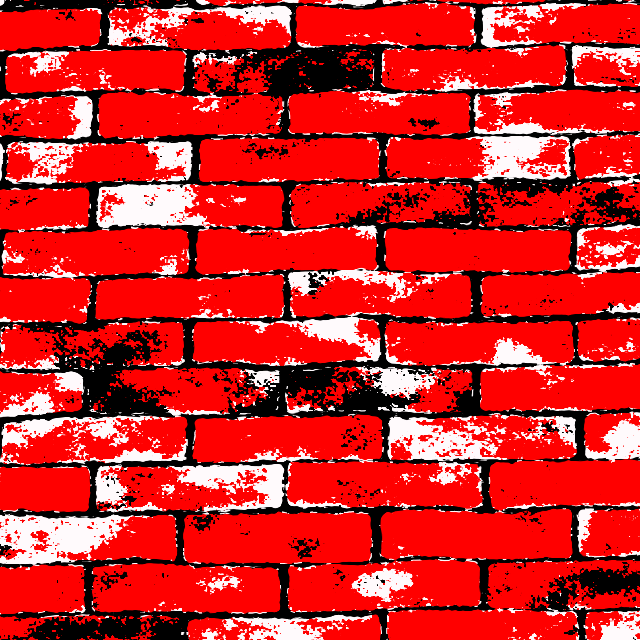
Give the GLSL for this texture, as a three.js fragment shader.

```glsl
varying vec2 vUv;

float hash(vec2 p) {
  return fract(sin(dot(p, vec2(127.1, 311.7))) * 43758.5453);
}

float noise(vec2 p) {
  vec2 i = floor(p), f = fract(p);
  f = f * f * (3.0 - 2.0 * f);
  return mix(mix(hash(i), hash(i + vec2(1.0, 0.0)), f.x),
             mix(hash(i + vec2(0.0, 1.0)), hash(i + 1.0), f.x), f.y);
}

// Rough sum with strong fine octaves, for a gritty break-up
float fbm(vec2 p) {
  float sum = 0.0, weight = 1.0, total = 0.0;
  for (int i = 0; i < 6; i++) {
    sum += weight * noise(p);
    total += weight;
    weight *= 0.65;
    p = p * 2.03 + 17.3;
  }
  return sum / total;
}

float roundedBox(vec2 p, vec2 halfSize, float radius) {
  vec2 q = abs(p) - halfSize + radius;
  return length(max(q, 0.0)) + min(max(q.x, q.y), 0.0) - radius;
}

void main() {
  vec3 red = vec3(1.0, 0.0, 0.0);
  vec3 black = vec3(0.0);
  vec3 white = vec3(1.0, 0.98, 0.99);

  // Hand-laid wobble of the courses
  vec2 uv = vUv;
  vec2 wall = uv + 0.009 * (vec2(noise(uv * 9.0), noise(uv * 9.0 + 40.0)) - 0.5);

  // Courses grow taller downwards and rise slightly to the right
  float depth = 1.0 - wall.y - 0.008 + 0.01 * (wall.x - 0.4);
  float course = depth * (14.8 - 1.16 * depth);
  float row = floor(course);
  float rowHeight = 1.0 / (14.8 - 2.32 * depth);

  // Running bond: alternate courses shift by half a brick
  float brickWidth = 0.292 + 0.018 * depth;
  float along = (wall.x - 0.595) / brickWidth + 0.5 * (1.0 - mod(row, 2.0))
              + 0.05 * (hash(vec2(row, 3.0)) - 0.5);
  vec2 id = vec2(floor(along), row);
  vec2 p = vec2(fract(along) - 0.5, 0.5 - fract(course)) * vec2(brickWidth, rowHeight);

  // Brick outline with uneven size and chipped edges
  vec2 halfSize = 0.5 * vec2(brickWidth, rowHeight)
                - vec2(0.004 + 0.004 * hash(id + 5.1), 0.002 + 0.003 * hash(id + 8.7));
  p += 0.003 * (vec2(hash(id + 1.3), hash(id + 2.9)) - 0.5);
  float edge = roundedBox(p, halfSize, 0.009)
             + 0.004 * (noise(uv * 55.0) - 0.5) + 0.003 * (noise(uv * 170.0) - 0.5);
  float brick = 1.0 - smoothstep(-0.0008, 0.0008, edge);

  // Whitewash: patches, worn rims, pale ends and lower edges
  vec2 surface = uv * vec2(10.0, 16.0) + id * 7.3;
  float grain = noise(uv * 310.0) - 0.5;
  float wash = fbm(surface) + 0.14 * grain;
  wash += 0.09 * smoothstep(-0.007, -0.001, edge);
  wash += 0.07 * (1.0 - smoothstep(-0.95, -0.45, p.y / halfSize.y)) * hash(id + 6.2);
  float side = sign(hash(id + 4.4) - 0.5);
  wash += 0.16 * smoothstep(0.035, 0.012, 0.0) * 0.0
        + 0.16 * (1.0 - smoothstep(0.01, 0.035, halfSize.x - p.x * side)) * step(0.72, hash(id + 9.5));
  float washLimit = mix(0.56, 0.73, hash(id + 11.0));
  float paint = smoothstep(washLimit - 0.015, washLimit + 0.015, wash);

  // Soot: heavy on a few bricks, scattered pits on the rest
  float soot = fbm(surface * 1.2 + 60.0) + 0.22 * (noise(uv * 290.0 + 9.0) - 0.5);
  float sootLimit = mix(0.73, 0.5, step(0.86, hash(id + 14.6)));
  float burn = smoothstep(sootLimit - 0.015, sootLimit + 0.015, soot);

  // Pale crumbs caught along the joints
  float crumbs = smoothstep(0.66, 0.72, noise(uv * vec2(90.0, 190.0)) + 0.2 * grain)
               * (1.0 - smoothstep(0.001, 0.003, edge));

  vec3 face = mix(mix(red, white, paint), black, burn);
  vec3 joint = mix(black, white, crumbs);
  gl_FragColor = vec4(mix(joint, face, brick), 1.0);
}
```
